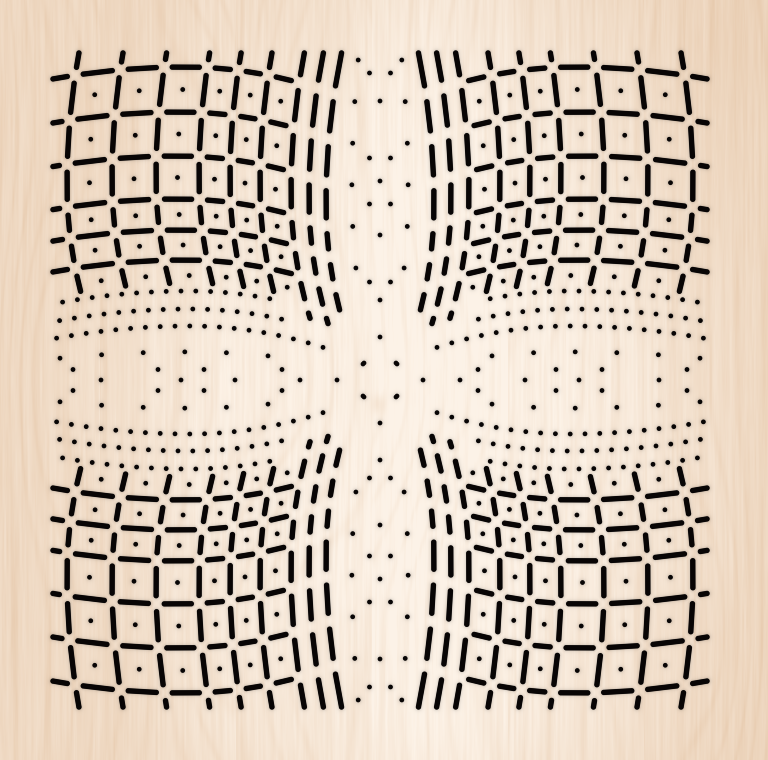
Reproduce this pattern procedurally as a Shadertoy shader.

```glsl
// A pale maple board pierced by four mirrored, bulging grids of slots and holes.

const float BOARD_HEIGHT = 760.0;   // design units over the canvas height
const float SLOT_RADIUS = 2.7;
const float HOLE_RADIUS = 2.35;
const float GRID_EDGE = 327.0;
const float LINES[9] = float[9](41.0, 58.0, 76.0, 107.0, 137.0, 168.0, 211.0, 255.0, 300.0);
const float AXIS_HOLES[5] = float[5](43.0, 80.0, 145.0, 199.0, 279.0);
const float PAIR_HOLES[4] = float[4](98.0, 176.0, 222.0, 307.0);

float hash(vec2 p) {
    return fract(sin(dot(p, vec2(127.1, 311.7))) * 43758.5453);
}

float noise(vec2 p) {
    vec2 i = floor(p), f = fract(p);
    f = f * f * (3.0 - 2.0 * f);
    return mix(mix(hash(i), hash(i + vec2(1, 0)), f.x),
               mix(hash(i + vec2(0, 1)), hash(i + 1.0), f.x), f.y);
}

// Sideways swell of a grid line, steeper towards the board centre
float swell(float t) {
    float d = (t - 190.0) / 138.0;
    return 13.0 - (t < 190.0 ? 23.0 : 13.0) * d * d;
}

vec2 bulge(vec2 g) {
    return g + vec2(swell(g.y), swell(g.x));
}

float segment(vec2 p, vec2 a, vec2 b, float radius) {
    vec2 pa = p - a, ba = b - a;
    float h = clamp(dot(pa, ba) / max(dot(ba, ba), 1e-4), 0.0, 1.0);
    return length(pa - ba * h) - radius;
}

float hole(vec2 p, vec2 centre) {
    return length(p - centre) - HOLE_RADIUS;
}

// Dashes along the upright lines, broken where cross lines pass
float slots(vec2 p, int firstLine) {
    float d = 1e3;
    for (int i = firstLine; i < 9; i++) {
        float u = LINES[i];
        int firstCross = (i == 1 || i == 2) ? 1 : 2;
        for (int j = firstCross; j < 9; j++) {
            float trim = j == 1 ? 6.5 : 8.0;
            float lo = LINES[j] + trim;
            float hi = j < 8 ? LINES[j + 1] - trim : max(lo, GRID_EDGE - swell(u));
            d = min(d, segment(p, bulge(vec2(u, lo)), bulge(vec2(u, hi)), SLOT_RADIUS));
        }
    }
    return d;
}

// One hole in the middle of each grid cell
float cellHoles(vec2 p) {
    float d = 1e3;
    for (int i = 2; i < 8; i++)
        for (int j = 2; j < 8; j++) {
            vec2 cell = vec2(LINES[i] + LINES[i + 1], LINES[j] + LINES[j + 1]) * 0.5;
            d = min(d, hole(p, bulge(cell)));
        }
    return d;
}

// Three beaded rows under each grid
float beadRows(vec2 p) {
    float d = 1e3;
    for (int row = 0; row < 3; row++)
        for (int k = 0; k < 19; k++) {
            float x = 57.0 + 14.8 * float(k) - 3.0 * float(row);
            if (row > 0 && x < 96.0) continue;
            d = min(d, hole(p, vec2(x, LINES[row] + swell(x))));
        }
    return d;
}

// Loose holes scattered along the upright axis
float axisHoles(vec2 p) {
    float d = hole(p, vec2(17.0, 16.0));
    for (int k = 0; k < 5; k++) d = min(d, hole(p, vec2(0.0, AXIS_HOLES[k])));
    for (int k = 0; k < 4; k++) d = min(d, hole(p, vec2(10.5, PAIR_HOLES[k])));
    for (int k = 0; k < 6; k++) {
        float y = 112.0 + 41.6 * float(k);
        d = min(d, hole(p, vec2(21.0 + 0.55 * swell(y), y)));
    }
    return d;
}

// Maple planks: upright grain, wavy growth rings, warm outer edges
vec3 wood(vec2 p) {
    float plank = floor((p.x + 8.0) / 136.0);
    float bend = 26.0 * noise(vec2(p.x * 0.012, p.y * 0.004) + plank * 7.0);
    float fibre = noise(vec2(p.x * 0.45 + bend * 0.1, p.y * 0.012));
    float fleck = noise(vec2(p.x * 0.9, p.y * 0.05));
    float rings = 0.5 + 0.5 * sin(p.x * 0.22 + bend + plank * 3.0);
    float edge = smoothstep(110.0, 430.0, length((p - vec2(40.0, -40.0)) * vec2(1.0, 0.6)));
    float tone = 0.85 * edge + 0.22 * (hash(vec2(plank, 4.0)) - 0.4);
    tone += 0.28 * (fibre - 0.5) + 0.12 * (fleck - 0.5) + 0.16 * pow(rings, 6.0);
    float knot = length((p - vec2(-2.0, -24.0)) * vec2(1.0, 0.7));
    tone += 0.4 * exp(-knot * knot / 50.0);
    vec3 cream = vec3(0.99, 0.95, 0.905), tan_ = vec3(0.92, 0.82, 0.72);
    return mix(cream, tan_, clamp(tone, 0.0, 1.25));
}

void mainImage(out vec4 fragColor, in vec2 fragCoord) {
    float unit = BOARD_HEIGHT / iResolution.y;
    vec2 p = (fragCoord - 0.5 * iResolution.xy) * unit + vec2(4.0, 0.0);
    vec2 q = abs(p);

    float cut = min(slots(q, 0), slots(q.yx, 3));
    cut = min(cut, min(cellHoles(q), beadRows(q)));
    cut = min(cut, min(axisHoles(q), axisHoles(q.yx)));

    // Soft bevel, then the dark opening
    vec3 colour = wood(p);
    colour *= 1.0 - 0.14 * exp(-max(cut, 0.0) * 0.7);
    float opening = 1.0 - smoothstep(-0.6 * unit, 0.6 * unit, cut);
    colour = mix(colour, vec3(0.03, 0.02, 0.02), opening);
    fragColor = vec4(colour, 1.0);
}
```
